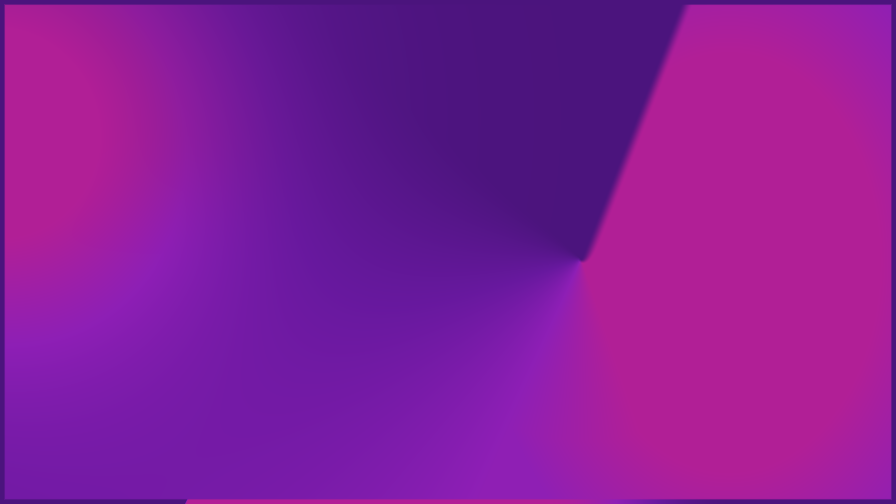
Reproduce this background procedurally as a WebGL 2 fragment shader.

```glsl
#version 300 es
precision highp float;
// Violet and magenta conic sweep with a glow at the left and a thin dark frame.

uniform vec2 u_resolution;
out vec4 fragColor;

// Palette, from low to high tone
const vec3 INDIGO  = vec3(0.295, 0.078, 0.490);
const vec3 VIOLET  = vec3(0.405, 0.095, 0.620);
const vec3 PURPLE  = vec3(0.555, 0.120, 0.710);
const vec3 MAGENTA = vec3(0.695, 0.120, 0.590);

// Layout, in units of the canvas height
const float TAU = 6.2831853;
const float ASPECT = 16.0 / 9.0;
const vec2 APEX = vec2(1.153, 0.486);
const float SEAM_ANGLE = 1.199;
const float SEAM_SOFTNESS = 0.024;
const float SWEEP_START = 1.22;
const float SWEEP_LENGTH = 2.62;
const float SWEEP_POWER = 1.2;
const vec2 LOBE_CENTER = vec2(1.447, 0.479);
const vec2 LOBE_RADII = vec2(0.300, 0.417);
const float LOBE_FADE = 0.5;
const float LOBE_FLOOR = 0.68;
const vec2 GLOW_CENTER = vec2(0.0, 0.769);
const float GLOW_RADIUS = 0.463;
const float GLOW_STRENGTH = 1.05;
const float FRAME_WIDTH = 0.0093;
const float STRIP_START = 0.372;
const vec2 STRIP_FADE = vec2(1.08, 1.45);

vec3 toneColor(float tone) {
    float t = clamp(tone, 0.0, 1.0) * 3.0;
    vec3 color = mix(INDIGO, VIOLET, clamp(t, 0.0, 1.0));
    color = mix(color, PURPLE, clamp(t - 1.0, 0.0, 1.0));
    return mix(color, MAGENTA, clamp(t - 2.0, 0.0, 1.0));
}

// Angle around the apex, counterclockwise from the seam
float seamAngle(vec2 d) {
    return mod(atan(d.y, d.x) - SEAM_ANGLE, TAU);
}

// Conic tone, dimmed outside the bright lobe
float sweepTone(vec2 p, float angle) {
    float sweep = clamp((angle - SWEEP_START) / SWEEP_LENGTH, 0.0, 1.0);
    float lobe = length((p - LOBE_CENTER) / LOBE_RADII);
    float limit = max(1.0 - LOBE_FADE * max(lobe - 1.0, 0.0), LOBE_FLOOR);
    return min(pow(sweep, SWEEP_POWER), limit);
}

// Dark frame, with a bright strip along part of the lower side
vec3 frameColor(vec2 p, float pixel) {
    float start = STRIP_START + 0.5 * (p.y - FRAME_WIDTH);
    float strip = smoothstep(-pixel, pixel, p.x - start);
    strip *= 1.0 - smoothstep(STRIP_FADE.x, STRIP_FADE.y, p.x);
    strip *= 1.0 - step(2.0 * FRAME_WIDTH, p.y);
    return toneColor(strip);
}

void main() {
    vec2 p = gl_FragCoord.xy / u_resolution * vec2(ASPECT, 1.0);
    float pixel = 1.0 / u_resolution.y;

    // Sweep plus the round glow
    float angle = seamAngle(p - APEX);
    vec2 g = (p - GLOW_CENTER) / GLOW_RADIUS;
    float glow = GLOW_STRENGTH * exp(-dot(g, g));
    float tone = clamp(sweepTone(p, angle) + glow, 0.0, 1.0);

    // The upper glow blends straight from indigo to magenta
    float direct = clamp(glow, 0.0, 1.0) * smoothstep(0.45, 0.75, p.y);
    vec3 color = mix(toneColor(tone), mix(INDIGO, MAGENTA, tone), direct);

    // Soft seam where the bright end of the sweep meets the dark end
    float seam = smoothstep(0.0, SEAM_SOFTNESS, length(p - APEX) * (TAU - angle));
    color = mix(INDIGO, color, seam);

    // Frame
    vec2 inset = min(p, vec2(ASPECT, 1.0) - p);
    float inside = min(inset.x, inset.y) - FRAME_WIDTH;
    color = mix(frameColor(p, pixel), color, smoothstep(-pixel, pixel, inside));

    fragColor = vec4(color, 1.0);
}
```
